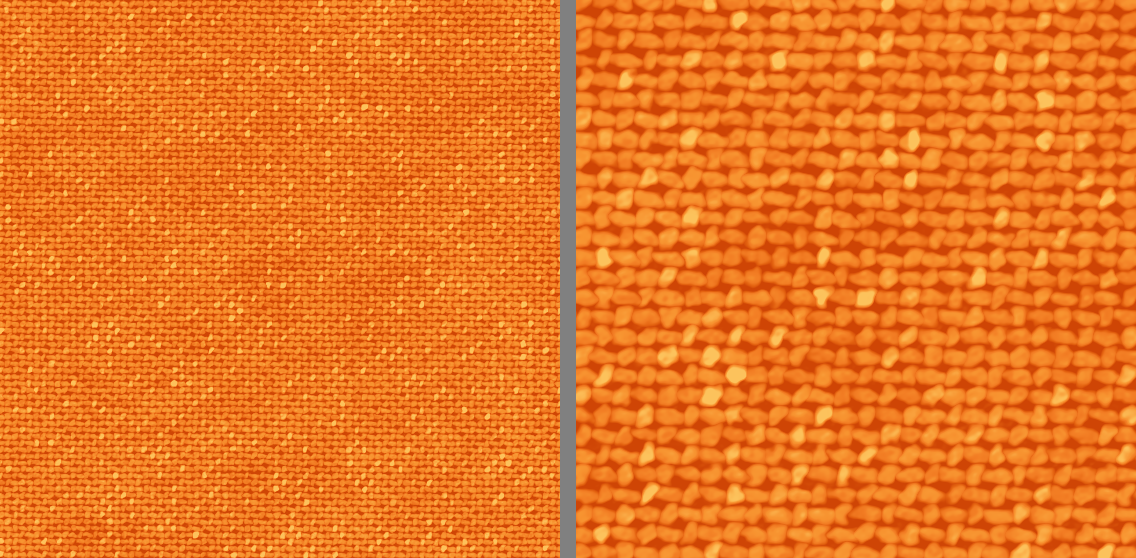
Left: the whole. Right: its middle third, enlarged.
Write a Shadertoy shader that draws this texture.

```glsl
// Draws a plain woven orange cloth with fuzzy yarns and scattered pale warp knots.

const vec2 THREADS = vec2(77.0, 85.0);   // warp columns, weft rows
const vec3 GAP_RED = vec3(0.81, 0.27, 0.02);
const vec3 SHADE_ORANGE = vec3(0.89, 0.38, 0.06);
const vec3 YARN_ORANGE = vec3(0.95, 0.49, 0.14);
const vec3 LIT_ORANGE = vec3(0.97, 0.58, 0.19);
const vec3 PALE_KNOT = vec3(0.99, 0.76, 0.36);

float hash(vec2 p) {
    return fract(sin(dot(p, vec2(127.1, 311.7))) * 43758.5453);
}

float noise(vec2 p) {
    vec2 cell = floor(p);
    vec2 f = fract(p);
    f = f * f * (3.0 - 2.0 * f);
    float low = mix(hash(cell), hash(cell + vec2(1.0, 0.0)), f.x);
    float high = mix(hash(cell + vec2(0.0, 1.0)), hash(cell + vec2(1.0, 1.0)), f.x);
    return mix(low, high, f.y);
}

// Rounded yarn segment: 1 at the crown, 0 outside the ellipse.
float yarnDome(vec2 offset, vec2 radius) {
    vec2 q = offset / radius;
    return smoothstep(0.0, 0.9, 1.0 - dot(q, q));
}

// Fine twisted hairs, slanted across the yarns.
float fibres(vec2 p) {
    float slanted = noise(vec2(p.x * 1.5 + p.y * 1.6, p.y * 3.6 - p.x * 2.6));
    float grain = noise(p * vec2(4.3, 3.9) + 31.0);
    return 0.55 * slanted + 0.45 * grain - 0.5;
}

// Wide weft float, lit from above.
float weftTone(vec2 p, float row) {
    float pairX = 0.5 * (p.x + mod(row, 2.0));
    float light = hash(vec2(floor(pairX), row) + 7.3);
    float x = 2.0 * fract(pairX) - 1.0;
    float y = p.y - row - 0.5 + 0.12 * x + 0.1 * (light - 0.5);
    return yarnDome(vec2(x, y), vec2(0.92, 0.5)) * (0.57 + 0.18 * light + 0.2 * y);
}

// Raised warp knot, tall enough to tuck under the rows beside it.
float warpTone(vec2 p, float row) {
    float pairX = 0.5 * (p.x + mod(row, 2.0)) + 0.5;
    vec2 id = vec2(floor(pairX), row);
    float light = hash(id + 53.9);
    float x = 2.0 * fract(pairX) - 1.0 + 0.2 * (hash(id + 19.1) - 0.5);
    float y = p.y - row - 0.55;
    float crown = yarnDome(vec2(x - 0.25 * y, y), vec2(0.52, 0.68));
    return crown * (0.6 + 0.2 * light + 0.4 * pow(light, 5.0));
}

// Brightest yarn over a point; neighbouring rows overlap.
float weaveTone(vec2 p) {
    float tone = 0.0;
    for (int i = -1; i <= 1; i++) {
        float row = floor(p.y) + float(i);
        tone = max(tone, max(weftTone(p, row), warpTone(p, row)));
    }
    return tone;
}

vec3 yarnColour(float tone) {
    vec3 colour = mix(GAP_RED, SHADE_ORANGE, smoothstep(0.02, 0.32, tone));
    colour = mix(colour, YARN_ORANGE, smoothstep(0.25, 0.53, tone));
    colour = mix(colour, LIT_ORANGE, smoothstep(0.5, 0.74, tone));
    return mix(colour, PALE_KNOT, smoothstep(0.72, 1.08, tone));
}

void mainImage(out vec4 fragColor, in vec2 fragCoord) {
    vec2 uv = fragCoord / iResolution.xy;

    // Nearly straight threads with loose edges
    vec2 p = uv * THREADS;
    vec2 drift = vec2(noise(uv * 5.0), noise(uv * 5.0 + 40.0)) - 0.5;
    vec2 fray = vec2(noise(p * 2.1 + 11.0), noise(p * 2.1 + 83.0)) - 0.5;
    vec2 thread = p + 0.25 * drift + vec2(0.35, 0.22) * fray;

    // Weave, hairs and broad uneven dye
    float tone = weaveTone(thread) + 0.38 * fibres(p);
    tone += 0.1 * (noise(uv * 6.0 + 5.0) - 0.5);
    tone += 0.12 * (noise(uv * vec2(14.0, 22.0) + 60.0) - 0.5);
    fragColor = vec4(yarnColour(tone), 1.0);
}
```
